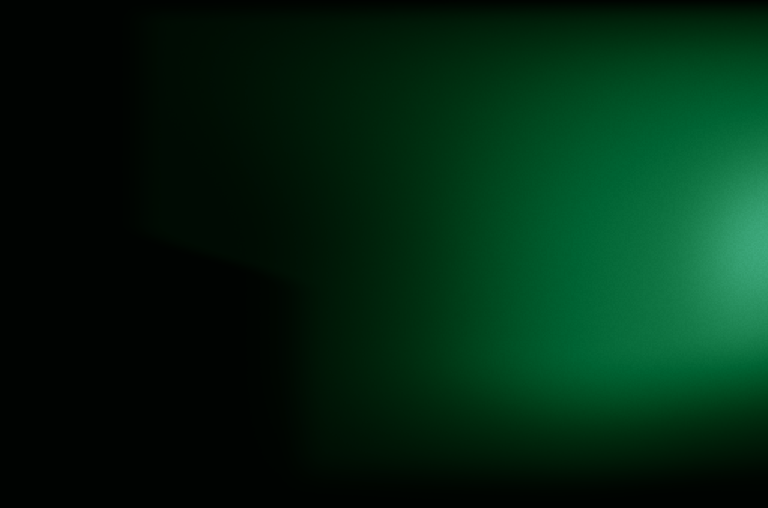
Give the GLSL for this background, as a WebGL 1 fragment shader.

```glsl
precision highp float;

uniform vec2 u_resolution;

#define BODY_LEVEL 0.42
#define HOT_LEVEL 0.23
#define HAZE_LEVEL 0.032
#define BLACK_LEVEL 0.012
#define HOT_CENTER vec2(1.0, 0.525)
#define HOT_RADIUS vec2(0.10, 0.175)
#define HOT_TILT 0.40
#define TOP_FALLOFF 0.12
#define GRAIN_CELLS 338.0
#define GRAIN_AMOUNT 0.035

float hash(vec2 p) {
  vec3 q = fract(vec3(p.xyx) * 0.1031);
  q += dot(q, q.yzx + 33.33);
  return fract((q.x + q.y) * q.z);
}

// Fade towards the top and the curved lower rim
float verticalFade(vec2 uv) {
  float top = 1.0 - exp(-(1.0 - uv.y) / TOP_FALLOFF);
  float corner = smoothstep(0.7, 1.15, uv.x);
  float rim = 0.02 + 0.07 * corner;
  return top * smoothstep(-0.02, 0.30, uv.y - rim);
}

// Broad green light, spreading further left near the top
float bodyLight(vec2 uv) {
  float spread = smoothstep(0.5, 0.9, uv.y);
  float start = mix(0.30, 0.17, spread);
  float end = mix(0.86, 0.98, spread);
  return BODY_LEVEL * smoothstep(start, end, uv.x);
}

// Faint veil in the dark part
float haze(vec2 uv) {
  float edge = mix(0.36, 0.15, smoothstep(0.42, 0.56, uv.y));
  float top = smoothstep(1.0, 0.95, uv.y);
  float bottom = smoothstep(0.02, 0.12, uv.y);
  return HAZE_LEVEL * smoothstep(edge, edge + 0.07, uv.x) * top * bottom;
}

// Tilted bright spot on the right border
float hotSpot(vec2 uv) {
  vec2 d = uv - HOT_CENTER;
  d.y -= HOT_TILT * d.x;
  d /= HOT_RADIUS;
  return HOT_LEVEL * exp(-dot(d, d));
}

// Light level to green, turning to mint when bright
vec3 greenRamp(float level) {
  float red = 0.9 * max(level - 0.39, 0.0);
  float blue = level * (0.2 + 0.82 * level);
  return vec3(red, level, blue);
}

void main() {
  vec2 uv = gl_FragCoord.xy / u_resolution;
  float fade = verticalFade(uv);
  float body = bodyLight(uv) * fade;
  float veil = haze(uv) * (1.0 - smoothstep(0.0, 0.2, body));
  float level = BLACK_LEVEL + body + veil + hotSpot(uv);

  // Fine grain in proportion to the light
  vec2 cell = floor(gl_FragCoord.xy / u_resolution.y * GRAIN_CELLS);
  level *= 1.0 + GRAIN_AMOUNT * (hash(cell) - 0.5);

  gl_FragColor = vec4(greenRamp(level), 1.0);
}
```
